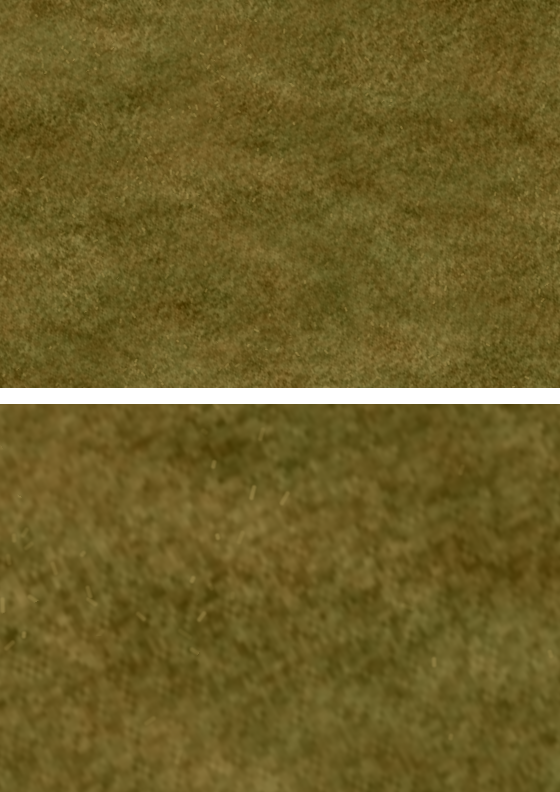
Top, the full canvas; bottom, a detail of the centre.
Give the GLSL for this texture, as a WebGL 1 fragment shader.

```glsl
precision highp float;

uniform vec2 u_resolution;

const vec3 OLIVE = vec3(0.417, 0.357, 0.137);
const vec3 STRAW = vec3(0.66, 0.58, 0.33);
const vec3 SHADE_TINT = vec3(1.0, 0.97, 0.92);
const vec3 RUST_TINT = vec3(0.9, -0.35, -0.3);

float hash(vec2 p) {
  return fract(sin(dot(p, vec2(127.1, 311.7))) * 43758.5453);
}

// Smooth value noise from -1 to 1
float noise(vec2 p) {
  vec2 cell = floor(p);
  vec2 f = fract(p);
  vec2 w = f * f * (3.0 - 2.0 * f);
  float low = mix(hash(cell), hash(cell + vec2(1.0, 0.0)), w.x);
  float high = mix(hash(cell + vec2(0.0, 1.0)), hash(cell + vec2(1.0, 1.0)), w.x);
  return mix(low, high, w.y) * 2.0 - 1.0;
}

float fbm(vec2 p) {
  float sum = 0.0;
  float amplitude = 0.5;
  for (int i = 0; i < 4; i++) {
    sum += amplitude * noise(p);
    p = mat2(1.98, 0.16, -0.16, 1.98) * p + 17.3;
    amplitude *= 0.5;
  }
  return sum;
}

vec2 rotate(vec2 p, float angle) {
  float c = cos(angle);
  float s = sin(angle);
  return vec2(c * p.x - s * p.y, s * p.x + c * p.y);
}

// Short pale blades, one per jittered cell, kept by chance
float blades(vec2 p, float density, float chance, float pixel) {
  vec2 home = floor(p * density);
  float cover = 0.0;
  for (int y = -1; y <= 1; y++) {
    for (int x = -1; x <= 1; x++) {
      vec2 cell = home + vec2(float(x), float(y));
      vec2 jitter = vec2(hash(cell + 3.7), hash(cell + 9.2));
      vec2 offset = rotate(p - (cell + jitter) / density, (hash(cell + 5.1) - 0.5) * 2.4);
      float halfLength = mix(0.001, 0.005, hash(cell + 12.4));
      offset.y -= clamp(offset.y, -halfLength, halfLength);
      float blade = 1.0 - smoothstep(0.0004, 0.0022 + pixel, length(offset));
      float kept = step(hash(cell + 21.6), chance);
      cover = max(cover, blade * kept * mix(0.25, 0.9, hash(cell + 31.8)));
    }
  }
  return cover;
}

// Fine nap of two sizes, leaning to either side
float grain(vec2 p) {
  vec2 lean = rotate(p, 0.45);
  float coarse = noise(lean * vec2(125.0, 90.0));
  float fine = noise(rotate(p, -0.5) * vec2(235.0, 165.0) + 41.0);
  return 0.5 * coarse + 0.5 * fine;
}

void main() {
  vec2 p = gl_FragCoord.xy / u_resolution.y;
  float pixel = 1.0 / u_resolution.y;

  // Broad worn patches, wider than tall
  vec2 warp = 0.03 * vec2(noise(p * 6.0), noise(p * 6.0 + 50.0));
  float patches = fbm((p + warp) * vec2(4.5, 9.0) + 8.0);
  float mottle = fbm((p + warp) * vec2(17.0, 36.0) + 60.0);

  // Nap contrast varies from matted to rough ground
  float roughness = 1.0 + 0.45 * fbm(p * vec2(6.0, 10.0) + 90.0);
  float shade = 0.078 * patches + 0.055 * mottle + 0.105 * roughness * grain(p);
  vec3 color = OLIVE + shade * SHADE_TINT;

  // Slight drift between rust and moss
  float hue = 0.03 * fbm(p * vec2(7.0, 11.0) + 130.0) + 0.012 * noise(p * 70.0 + 23.0);
  color += hue * RUST_TINT;

  // Straw blades gathered in clumps
  float clump = smoothstep(0.0, 0.45, fbm(p * vec2(5.0, 8.0) + 170.0) + 0.3 * patches);
  float straw = blades(p, 60.0, 0.03 + 0.3 * clump, pixel);
  color = mix(color, STRAW, 0.65 * straw);

  gl_FragColor = vec4(clamp(color, 0.0, 1.0), 1.0);
}
```
